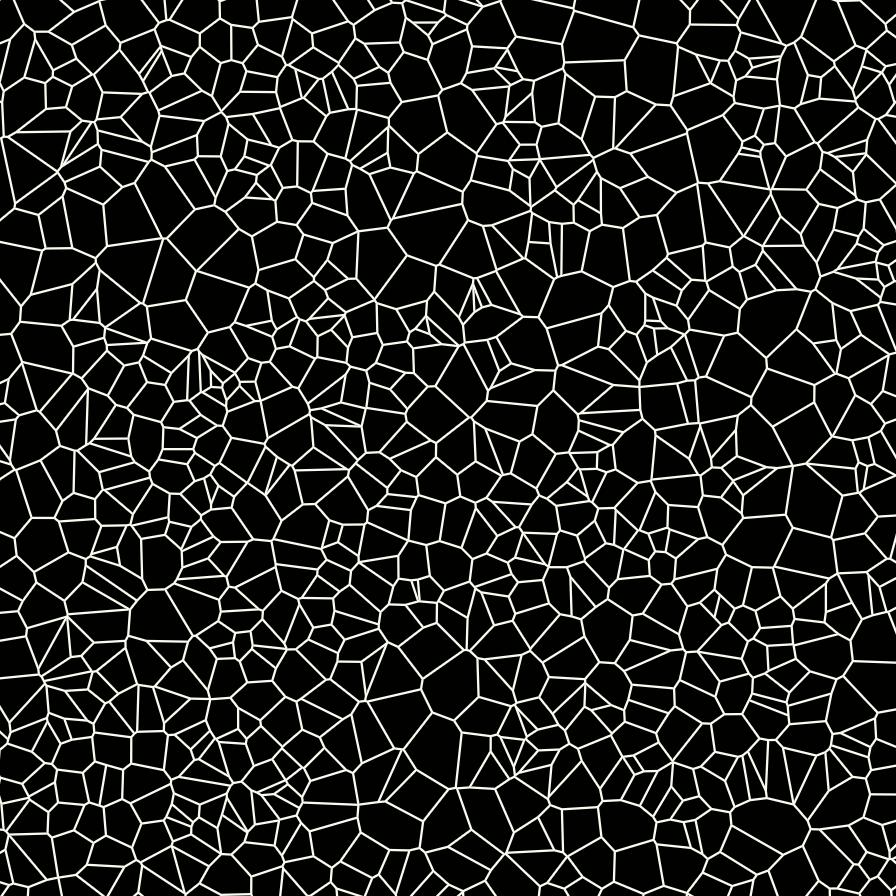
Reproduce this pattern procedurally as a Shadertoy shader.

```glsl
// Fine web of pale straight lines on black: the borders of an irregular Voronoi mosaic.
// Each grid square holds one to seven hashed seeds, so dense knots and wide cells mix;
// a first pass finds the nearest seed, a second the distance to the closest border.

// Two independent random values in 0..1 for seed number i of a grid square
vec2 hash2(ivec2 square, int i) {
    uvec2 v = uvec2(square.x * 8 + i + 512, square.y + 512) * 1664525u + 12345u;
    v.x += v.y * 1664525u;
    v.y += v.x * 1664525u;
    v ^= v >> 16u;
    v.x += v.y * 1664525u;
    v.y += v.x * 1664525u;
    v ^= v >> 16u;
    return vec2(v & 65535u) / 65535.0;
}

// Seeds in a square: 1 to 7, four on average
int seedCount(ivec2 square) {
    return 1 + int(6.999 * hash2(square, 7).x);
}

// Distance from p to the nearest Voronoi border, in grid units
float borderDistance(vec2 p) {
    ivec2 home = ivec2(floor(p));
    vec2 toNearest = vec2(10.0);

    // Nearest seed
    for (int n = 0; n < 9; n++) {
        ivec2 square = home + ivec2(n % 3, n / 3) - 1;
        int count = seedCount(square);
        for (int i = 0; i < count; i++) {
            vec2 toSeed = vec2(square) + hash2(square, i) - p;
            if (dot(toSeed, toSeed) < dot(toNearest, toNearest)) toNearest = toSeed;
        }
    }

    // Closest bisector between that seed and its neighbours
    float border = 10.0;
    for (int n = 0; n < 9; n++) {
        ivec2 square = home + ivec2(n % 3, n / 3) - 1;
        int count = seedCount(square);
        for (int i = 0; i < count; i++) {
            vec2 toSeed = vec2(square) + hash2(square, i) - p;
            vec2 across = toSeed - toNearest;
            float gap = length(across);
            if (gap > 1e-4) {
                border = min(border, dot(0.5 * (toSeed + toNearest), across / gap));
            }
        }
    }
    return border;
}

void mainImage(out vec4 fragColor, in vec2 fragCoord) {
    vec2 uv = fragCoord / iResolution.y;
    float pixel = 1.0 / iResolution.y;
    float squaresAcross = 14.0;

    float dist = borderDistance(uv * squaresAcross) / squaresAcross;

    // Constant line width with a one pixel soft edge
    float line = clamp((0.00128 - dist) / pixel + 0.5, 0.0, 1.0);

    vec3 ground = vec3(0.004, 0.004, 0.0);
    vec3 ivory = vec3(0.98, 0.98, 0.94);
    fragColor = vec4(mix(ground, ivory, line), 1.0);
}
```
